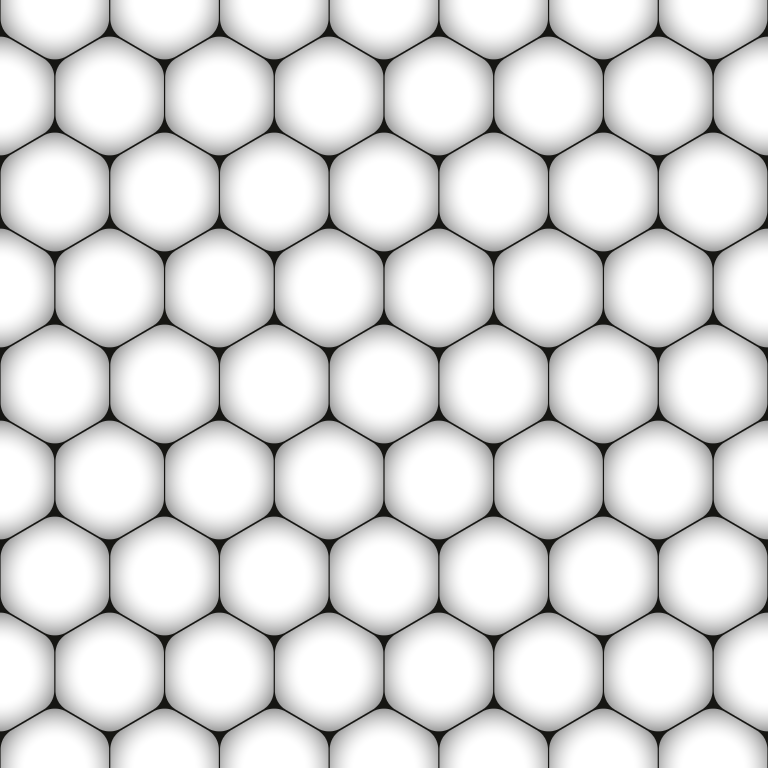
A Shadertoy shader for this pattern:

```glsl
// Seamless honeycomb of white domes: rounded pointy-top hexagons on dark ground.
// Two interleaved lattices give the nearest cell; a hexagon distance cuts its
// outline, and a radial falloff shades it from white to grey at the rim.

#define COLUMNS 7.0          // cells across
#define ROW_PAIRS 4.0        // pairs of staggered rows down
#define SIDE_GAP 0.011       // width of upright lines, in cell widths
#define SLANT_GAP 0.015      // width of slanted lines
#define CORNER_RADIUS 0.2    // rounding of the cell corners
#define SHADE_START 0.27     // radius where shading begins
#define SHADE_STRENGTH 3.67
#define SHADE_POWER 1.7
#define LINE_COLOR vec3(0.085, 0.085, 0.075)

const vec2 LATTICE = vec2(1.0, 1.7320508);

// Offset from the centre of the enclosing lattice rectangle
vec2 wrapCell(vec2 p) {
    return p - LATTICE * (floor(p / LATTICE) + 0.5);
}

// Signed distance to a pointy-top hexagon of the given inradius
float hexDistance(vec2 p, float inradius) {
    const vec3 k = vec3(-0.8660254, 0.5, 0.5773503);
    p = abs(p.yx);
    p -= 2.0 * min(dot(k.xy, p), 0.0) * k.xy;
    p -= vec2(clamp(p.x, -k.z * inradius, k.z * inradius), inradius);
    return length(p) * sign(p.y);
}

// Rounded cell, widened sideways so the upright lines are thinner
float cellDistance(vec2 p) {
    float widen = SLANT_GAP - SIDE_GAP;
    float inradius = 0.5 - 0.5 * SIDE_GAP - widen;
    p.x = max(abs(p.x) - widen, 0.0);
    return hexDistance(p, inradius - CORNER_RADIUS) - CORNER_RADIUS;
}

void mainImage(out vec4 fragColor, in vec2 fragCoord) {
    vec2 uv = fragCoord / iResolution.xy;
    vec2 p = uv * vec2(COLUMNS, ROW_PAIRS) * LATTICE;
    float pixel = COLUMNS / iResolution.x;

    // Nearest centre of the two staggered lattices
    vec2 a = wrapCell(p + vec2(0.0, 0.5 * LATTICE.y));
    vec2 b = wrapCell(p + vec2(0.5, 0.0));
    vec2 cell = dot(a, a) < dot(b, b) ? a : b;

    // Dome shading
    float rim = max(length(cell) - SHADE_START, 0.0);
    float shade = 1.0 - SHADE_STRENGTH * pow(rim, SHADE_POWER);

    // Antialiased cell over the dark ground
    float coverage = clamp(0.5 - cellDistance(cell) / pixel, 0.0, 1.0);
    fragColor = vec4(mix(LINE_COLOR, vec3(shade), coverage), 1.0);
}
```
